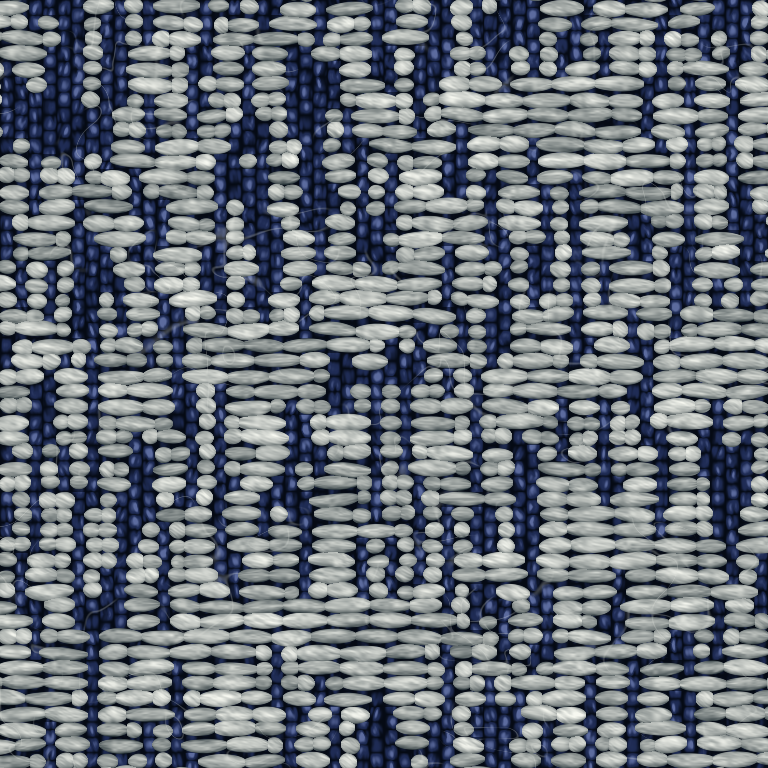
Reproduce this texture procedurally as a WebGL 1 fragment shader.

```glsl
precision highp float;
// Woven upholstery: chains of pale grey weft beads over broken navy warp strands.
uniform vec2 u_resolution;

#define WARP_COUNT 54.0
#define WEFT_COUNT 50.0
#define NAVY_LEVEL 0.13
#define BEAD_CELLS 3.0
#define BEAD_OVERHANG 0.16
#define FIBRE_CONTRAST 0.5
#define WEFT_SHADE vec3(0.12, 0.17, 0.19)
#define WEFT_LIGHT vec3(0.89, 0.90, 0.875)
#define WARP_SHADE vec3(0.02, 0.04, 0.08)
#define WARP_NAVY vec3(0.12, 0.17, 0.33)
#define WARP_SHEEN vec3(0.36, 0.42, 0.62)

float hash(vec2 p) {
  return fract(sin(dot(p, vec2(127.1, 311.7))) * 43758.5);
}

float noise(vec2 p) {
  vec2 i = floor(p), f = fract(p);
  f = f * f * (3.0 - 2.0 * f);
  return mix(mix(hash(i), hash(i + vec2(1.0, 0.0)), f.x),
             mix(hash(i + vec2(0.0, 1.0)), hash(i + 1.0), f.x), f.y);
}

// True where the navy warp lies on top: vertical runs, thinned in some bands.
bool isNavy(float col, float row) {
  float y = row * 0.27 + 9.0 * hash(vec2(col, 3.0));
  float i = floor(y);
  float run = mix(hash(vec2(col, i)), hash(vec2(col, i + 1.0)), smoothstep(0.0, 1.0, fract(y)));
  float band = noise(vec2(col * 0.12, row * 0.4) + 40.0);
  float spacing = cos(6.2832 * (col / 3.6 + 1.5 * noise(vec2(col, row) * 0.09)));
  return run - 0.5 + 0.5 * (band - 0.5) + 0.22 * spacing > NAVY_LEVEL;
}

// True where two beads of one weft row meet.
bool isTie(float edge, float row) {
  float shift = floor(BEAD_CELLS * hash(vec2(row, 7.7)));
  return mod(edge + shift, BEAD_CELLS) < 0.5;
}

// Colour (rgb) and height (a) of one weft row; the height is negative off the yarn.
vec4 weft(vec2 g, float row, vec3 ground) {
  vec4 none = vec4(ground, -1.0);
  float x = g.x + 0.5 * (noise(vec2(g.x * 0.6, row * 7.3)) - 0.5);
  float col = floor(x);
  if (isNavy(col, row)) {
    col += fract(x) < 0.5 ? -1.0 : 1.0;
    if (isNavy(col, row)) return none;
  }

  // Extent of the bead
  float left = col, right = col + 1.0;
  for (int k = 0; k < 3; k++) {
    if (isTie(left, row) || isNavy(left - 1.0, row)) break;
    left -= 1.0;
  }
  for (int k = 0; k < 3; k++) {
    if (isTie(right, row) || isNavy(right, row)) break;
    right += 1.0;
  }
  float u = (x - 0.5 * (left + right)) / (0.5 * (right - left) + BEAD_OVERHANG);
  if (abs(u) > 1.0) return none;

  // Spindle profile
  float seed = hash(vec2(left, row) + 0.37);
  float sway = 0.34 * (noise(vec2(x * 0.35, row * 3.1)) - 0.5);
  float thickness = (0.49 + 0.12 * seed) * sqrt(1.0 - 0.9 * u * u);
  float v = (g.y - row - 0.5 - sway) / thickness;
  if (abs(v) > 1.0) return none;
  float dome = sqrt(1.0 - v * v);

  // Twisted fibres and light from above
  float twist = v * 2.2 + u * (seed - 0.2) * 2.0;
  float fibre = 0.6 * noise(vec2(x * 1.1, twist + row * 17.0))
              + 0.4 * noise(vec2(x * 2.6 + 5.0, twist * 2.2 + row * 23.0));
  float yarnTone = noise(vec2(x * 0.15, row * 5.7)) - 0.5;
  float light = 0.06 + 0.72 * dome + 0.13 * v + 0.22 * (seed - 0.5) + 0.2 * yarnTone;
  light += FIBRE_CONTRAST * (fibre - 0.5) - 0.16 * u * u * u * u;
  vec3 yarn = mix(WEFT_SHADE, WEFT_LIGHT, clamp(light, 0.0, 1.1));
  float soft = 1.2 * WEFT_COUNT / (u_resolution.y * thickness);
  float cover = smoothstep(0.0, soft, 1.0 - abs(v));
  return vec4(mix(ground, yarn, cover), dome * thickness);
}

// Vertical navy strand with one small bump for each weft row.
vec3 warp(vec2 g) {
  float col = floor(g.x);
  float across = fract(g.x) * 2.0 - 1.0;
  float along = fract(g.y + 0.5 * mod(col, 2.0)) * 2.0 - 1.0;
  float dome = (1.0 - 0.85 * across * across) * (1.0 - 0.75 * along * along);
  float slant = hash(vec2(col, floor(g.y))) - 0.5;
  float fibre = noise(vec2(g.x * 4.5 + slant * along * 2.0, g.y * 1.3));
  float light = dome * (0.3 + 1.0 * fibre);
  light *= isNavy(col, floor(g.y)) ? 1.0 : 0.5;
  vec3 strand = mix(WARP_SHADE, WARP_NAVY, smoothstep(0.08, 0.55, light));
  return mix(strand, WARP_SHEEN, smoothstep(0.55, 1.05, light));
}

void main() {
  vec2 g = gl_FragCoord.xy / u_resolution.y * vec2(WARP_COUNT, WEFT_COUNT);
  vec3 ground = warp(g);
  vec4 top = vec4(ground, 0.0);

  // The highest of three neighbouring weft rows wins
  for (int k = -1; k <= 1; k++) {
    vec4 yarn = weft(g, floor(g.y) + float(k), ground);
    if (yarn.a > top.a) top = yarn;
  }

  // Loose hairs
  float curl = abs(noise(g * vec2(0.55, 0.7) + 2.0 * noise(g * 0.3)) - 0.5);
  float hair = (1.0 - smoothstep(0.0, 0.045, curl)) * smoothstep(0.5, 0.75, noise(g * 0.4 + 60.0));
  gl_FragColor = vec4(mix(top.rgb, WEFT_LIGHT, 0.25 * hair), 1.0);
}
```
